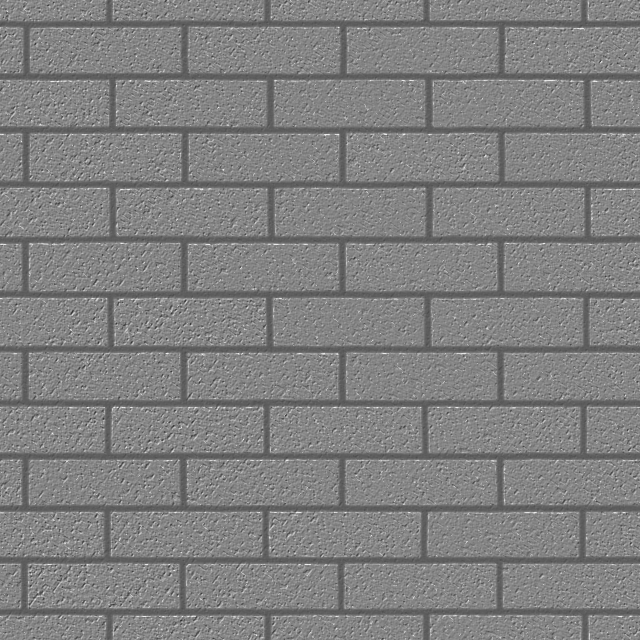
A WebGL 2 fragment shader for this texture map:

```glsl
#version 300 es
precision highp float;
// Grey running-bond brick wall, about 4 bricks across and 12 courses down.
// Each brick is a soft rounded box; its sandy face is fine embossed noise lit
// from the upper left, with chipped bright rims and shallow sloping mortar.
uniform vec2 u_resolution;
out vec4 fragColor;

const float TAU = 6.28318;
const vec2 BRICK_COUNT = vec2(4.04, 12.0);
const float JOINT_HALF = 0.0054;
const float CORNER_RADIUS = 0.0025;
const float FACE_TONE = 0.522;
const float MORTAR_EDGE_TONE = 0.435;
const float MORTAR_DEEP_TONE = 0.365;

float hash(vec2 p) {
  return fract(sin(dot(p, vec2(127.1, 311.7))) * 43758.5453);
}

// Value noise on a turned lattice, so that no rows or columns show.
float noise(vec2 uv, float cells) {
  vec2 p = mat2(0.8, 0.6, -0.6, 0.8) * uv * cells + 0.17 * cells;
  vec2 i = floor(p);
  vec2 f = p - i;
  f = f * f * (3.0 - 2.0 * f);
  return mix(mix(hash(i), hash(i + vec2(1.0, 0.0)), f.x),
             mix(hash(i + vec2(0.0, 1.0)), hash(i + 1.0), f.x), f.y);
}

float roundedBox(vec2 p, vec2 halfSize, float radius) {
  vec2 q = abs(p) - halfSize + radius;
  return length(max(q, 0.0)) + min(max(q.x, q.y), 0.0) - radius;
}

// Fine sandy surface with scattered pits.
float faceHeight(vec2 uv) {
  float grain = noise(uv, 390.0);
  float pits = smoothstep(0.62, 0.95, noise(uv + 0.37, 245.0));
  return 0.6 * grain - 0.75 * pits;
}

// Slope towards the light at the upper left.
float emboss(vec2 uv, float stepSize) {
  vec2 toLight = stepSize * vec2(-0.6, 0.8);
  return faceHeight(uv - toLight) - faceHeight(uv + toLight);
}

// Thin ridge just inside an edge.
float rimLine(float edgeDistance, float width) {
  float x = (edgeDistance - 1.2 * width) / width;
  return exp(-x * x);
}

// Brick coordinates, counted from the upper left, with uneven courses.
vec2 brickGrid(vec2 uv) {
  float down = 1.0 - uv.y;
  float sag = 0.0057 - 0.0052 * cos(TAU * (down - 0.143));
  float y = (down - 0.0358 - sag) * BRICK_COUNT.y;
  float course = floor(y);
  float odd = mod(course, 2.0);
  float centre = (course + 0.5) / BRICK_COUNT.y;
  float drift = mix(0.002 * cos(TAU * 0.5 * centre), 0.0048 * sin(TAU * centre), odd);
  drift += 0.0016 * (hash(vec2(course, 7.0)) - 0.5);
  float x = (uv.x - drift - mix(0.0397, 0.1719, odd)) * BRICK_COUNT.x;
  return vec2(x, y);
}

void main() {
  vec2 uv = gl_FragCoord.xy / u_resolution;
  float pixel = 1.0 / min(u_resolution.x, u_resolution.y);

  // Brick shape, with slight differences in size and nearly straight edges.
  vec2 grid = brickGrid(uv);
  vec2 id = floor(grid);
  float variation = hash(id + 3.0);
  vec2 local = (fract(grid) - 0.5) / BRICK_COUNT;
  local += 0.0014 * (vec2(noise(uv, 26.0), noise(uv + 0.5, 26.0)) - 0.5);
  local += 0.0007 * (noise(uv, 150.0) - 0.5);
  vec2 halfSize = 0.5 / BRICK_COUNT - JOINT_HALF
                + 0.001 * (vec2(variation, hash(id + 19.0)) - 0.5);
  float dist = roundedBox(local, halfSize, CORNER_RADIUS);
  float soft = max(0.0015, pixel * 0.8);
  float face = 1.0 - smoothstep(-soft, soft, dist);

  // Sandy face, rougher on some bricks and towards the left.
  float roughness = 1.0 + 0.15 * cos(TAU * (uv.x - 0.2)) + 0.25 * (variation - 0.5);
  float relief = emboss(uv, 0.0011);
  float flecks = smoothstep(0.88, 0.98, noise(uv + 0.71, 280.0));
  float tone = FACE_TONE + 0.008 * (variation - 0.5);
  tone += 0.25 * roughness * relief + 0.22 * flecks;
  tone -= 0.03 * smoothstep(-0.006, 0.0, dist);

  // Rims: bright and chipped at top and left, faint at bottom and right.
  vec2 litEdge = halfSize + local;
  vec2 farEdge = halfSize - local;
  float chips = smoothstep(0.45, 0.9, noise(uv + 0.13, 240.0));
  float wear = smoothstep(0.25, 0.75, noise(uv, 18.0));
  float rimWidth = max(0.0011, pixel * 0.55);
  float litRim = max(rimLine(litEdge.y, rimWidth), 0.7 * rimLine(litEdge.x, rimWidth));
  float farRim = max(rimLine(farEdge.y, rimWidth), rimLine(farEdge.x, rimWidth));
  tone += litRim * (0.1 + (0.12 + 0.25 * wear) * chips);
  tone += farRim * (0.03 + 0.12 * wear * chips);

  // Mortar slopes down from the brick edges to a darker middle.
  float depth = smoothstep(0.0, 0.0036, dist);
  float mortar = mix(MORTAR_EDGE_TONE, MORTAR_DEEP_TONE, depth) + 0.07 * relief;

  float grey = clamp(mix(mortar, tone, face), 0.12, 0.92);
  fragColor = vec4(vec3(grey), 1.0);
}
```
